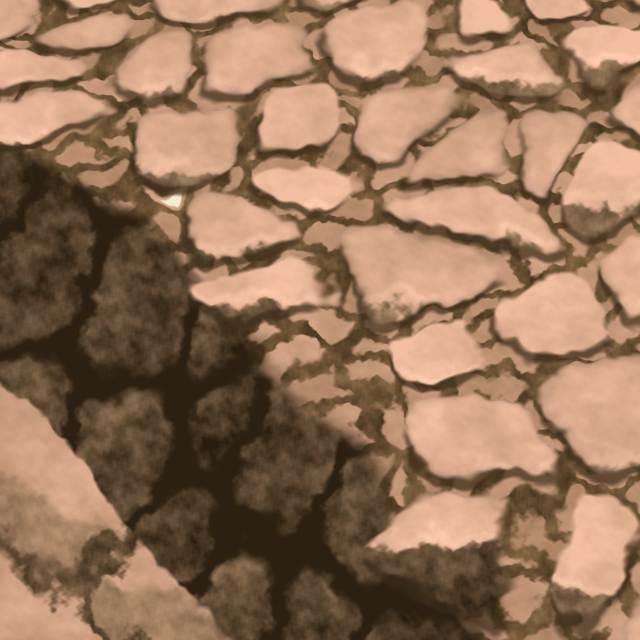
A WebGL 2 fragment shader for this texture:

```glsl
#version 300 es
precision highp float;

uniform vec2 u_resolution;
out vec4 fragColor;

struct Stone {
    vec2 site;    // cell centre
    vec2 offset;  // position relative to the centre
    vec2 seed;    // random pair of the stone
    float rim;    // rounded distance to the outline
};

vec2 hash2(vec2 c) {
    vec3 q = fract(c.xyx * vec3(0.1031, 0.1030, 0.0973));
    q += dot(q, q.yzx + 33.33);
    return fract((q.xx + q.yz) * q.zy);
}

// Layered, rotated sines, about -1 to 1
float ripples(vec2 p) {
    float total = 0.0, weight = 0.5;
    for (int i = 0; i < 5; i++) {
        p = mat2(0.8, 0.6, -0.6, 0.8) * p * 1.8 + 1.7;
        total += weight * sin(p.x + 1.6 * sin(p.y));
        weight *= 0.6;
    }
    return total;
}

// Cellular stones with softened corners
Stone cells(vec2 p) {
    vec2 base = floor(p), nearest = vec2(0.0), id = base;
    float best = 9.0;
    for (int y = -1; y <= 1; y++)
    for (int x = -1; x <= 1; x++) {
        vec2 c = base + vec2(x, y);
        vec2 d = c + 0.1 + 0.8 * hash2(c) - p;
        if (dot(d, d) < best) { best = dot(d, d); nearest = d; id = c; }
    }
    float sum = 0.0;
    for (int y = -2; y <= 2; y++)
    for (int x = -2; x <= 2; x++) {
        vec2 c = id + vec2(x, y);
        vec2 d = c + 0.1 + 0.8 * hash2(c) - p;
        if (x != 0 || y != 0)
            sum += exp(-14.0 * dot(0.5 * (nearest + d), normalize(d - nearest)));
    }
    return Stone(p + nearest, -nearest, hash2(id + 37.0), -log(sum) / 14.0);
}

vec3 litRock(vec2 p, float tone) {
    float n = 0.26 * ripples(p * 13.0) + 0.12 * ripples(p * vec2(45.0, 70.0));
    return mix(vec3(0.72, 0.55, 0.43), vec3(0.93, 0.73, 0.61), clamp(0.76 + n + tone, -0.3, 1.1));
}

vec3 shadedRock(vec2 p, float tone) {
    float n = 0.2 * ripples(p * 17.0) + 0.2 * ripples(p * 55.0);
    return mix(vec3(0.20, 0.15, 0.085), vec3(0.62, 0.49, 0.37), clamp(0.25 + n + tone, -0.1, 1.1));
}

// Top of the wall: tilted, flat stones that shrink with height
vec2 wallFrame(vec2 p) {
    vec2 q = mat2(0.95, -0.3, 0.3, 0.95) * p * (0.75 + 0.45 * p.y);
    return q * vec2(4.6, 6.5) + 0.13 * vec2(ripples(p * 9.0), ripples(p * 9.0 + 5.0));
}

float insideWall(vec2 t) {
    return t.x - 2.5 + 0.042 * t.y * t.y;
}

float coverage(Stone s) {
    float gap = 0.035 + 0.08 * s.seed.x * s.seed.x;
    return smoothstep(gap, gap + 0.06, s.rim) * step(0.0, insideWall(s.site));
}

void main() {
    vec2 p = gl_FragCoord.xy / min(u_resolution.x, u_resolution.y);
    vec2 t = wallFrame(p);
    float rough = ripples(p * 24.0);

    // Shaded wall face of upright stones
    vec2 upright = mat2(0.97, 0.25, -0.25, 0.97) * p * vec2(6.8, 4.0);
    Stone face = cells(upright + 0.1 * vec2(rough, ripples(p * 12.0)));
    float glow = 0.35 * smoothstep(0.1, 0.5, face.offset.y - face.offset.x + 0.3 * rough);
    vec3 faceRock = shadedRock(p, 0.3 * face.seed.x - 0.14 + glow * face.seed.y);
    vec3 color = mix(vec3(0.17, 0.125, 0.07), faceRock, smoothstep(0.03, 0.12, face.rim));

    // Sunlit ground beyond the cast shadow
    Stone slab = cells(p * vec2(3.6, 4.2) + 0.12 * vec2(rough, ripples(p * 10.0)) + 4.3);
    vec3 ground = litRock(p, 0.25 * slab.seed.x - 0.4);
    float slope = dot(slab.offset, vec2(-0.4, -0.9)) + 0.12 * rough;
    ground = mix(ground, shadedRock(p, 0.6), 0.7 * smoothstep(0.22, 0.34, slope));
    ground = mix(shadedRock(p, 0.2), ground, smoothstep(0.0, 0.06, slab.rim));
    float sunlit = 0.42 - 1.17 * p.x - p.y + 0.025 * ripples(p * 11.0);
    color = mix(color, ground, smoothstep(-0.006, 0.008, sunlit));

    // Earth and pebbles in the joints
    Stone pebble = cells(t * 2.6 + 0.2 * rough);
    vec3 earth = shadedRock(p, 0.25) * vec3(1.0, 0.98, 0.88);
    vec3 pebbleRock = litRock(p, 0.5 * pebble.seed.x - 0.9);
    earth = mix(earth, pebbleRock, smoothstep(0.08, 0.2, pebble.rim));
    float fleck = step(0.965, pebble.seed.y) * smoothstep(0.24, 0.32, pebble.rim + 0.05 * rough);
    earth = mix(earth, vec3(0.96, 0.92, 0.82), fleck);
    color = mix(color, earth, smoothstep(-0.1, 0.1, insideWall(t)));

    // Shadow thrown to the lower left
    float shadow = coverage(cells(t + vec2(0.07, 0.1)));
    color = mix(color, vec3(0.23, 0.17, 0.10), 0.7 * shadow);

    // Wall stones: bright tops with broken, darker flanks
    Stone stone = cells(t);
    float front = 1.0 - smoothstep(0.3, 1.1, insideWall(stone.site));
    float down = dot(stone.offset, vec2(-0.5, -0.87)) + 0.11 * rough;
    float ledge = mix(0.36, 0.12, front) + 0.16 * stone.seed.y;
    vec3 top = litRock(p, 0.4 * stone.seed.x - 0.16);
    top += 0.05 * smoothstep(0.12, 0.0, abs(down - ledge + 0.06));
    vec3 flank = shadedRock(p, 0.62 - 0.35 * front - 0.6 * max(down - ledge, 0.0));
    vec3 rock = mix(top, flank, smoothstep(ledge, ledge + 0.09, down));
    rock *= mix(0.8, 1.0, smoothstep(0.03, 0.16, stone.rim));
    color = mix(color, rock, coverage(stone));

    fragColor = vec4(clamp(color, 0.0, 1.0), 1.0);
}
```
